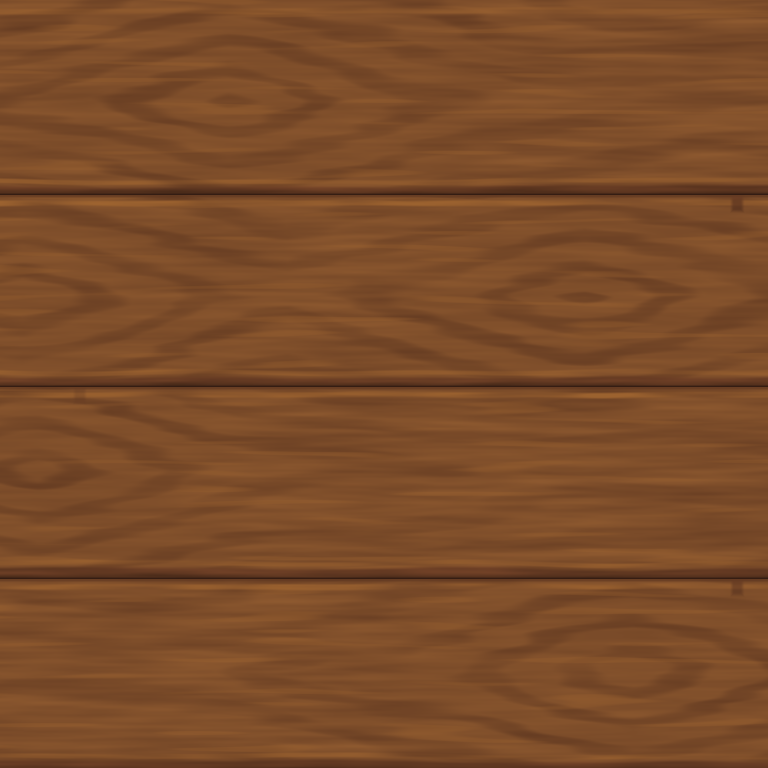
Write a Shadertoy shader that draws this texture.

```glsl
// Four horizontal brown wood planks with knots, streaked grain and bevelled seams.

const float PLANKS = 4.0;
const float SEAM_OFFSET = 0.0040;     // drop of the seams below an even division
const float BEVEL_WIDTH = 0.0140;
const float SEAM_WIDTH = 0.0019;
const float RING_SPACING = 0.040;
const float RING_CONTRAST = 0.48;
const float KNOT_STRETCH = 2.9;       // length of a knot over its height
const float KNOT_REACH = 0.38;        // rings run level beyond this distance

// One entry per plank, top to bottom; positions measured from the plank top.
const vec4 KNOT_X = vec4(0.297, 0.762, 0.050, 0.825);
const vec4 KNOT_Y = vec4(0.128, 0.133, 0.108, 0.121);
const vec4 SIDE_KNOT_X = vec4(-2.0, 0.03, -2.0, -2.0);
const vec4 RING_PHASE = vec4(0.0, 0.0, 0.50, 0.68);
const vec4 NICK_X = vec4(-1.0, 0.960, 0.104, 0.960);
const vec4 NICK_DEPTH = vec4(0.0, 0.75, 0.30, 0.60);

const vec3 GRAIN_DARK = vec3(0.405, 0.240, 0.135);
const vec3 GRAIN_LIGHT = vec3(0.545, 0.342, 0.182);
const vec3 BEVEL_COLOR = vec3(0.350, 0.200, 0.120);
const vec3 SEAM_COLOR = vec3(0.190, 0.105, 0.070);
const vec3 EDGE_LIGHT = vec3(0.640, 0.405, 0.190);

vec2 gradient(vec2 cell) {
    uvec2 n = uvec2(ivec2(cell) + 4096);
    uint h = n.x * 1597334673u ^ n.y * 3812015801u;
    h = (h ^ (h >> 15)) * 2246822519u;
    h ^= h >> 13;
    float angle = float(h & 65535u) * 6.2831853 / 65536.0;
    return vec2(cos(angle), sin(angle));
}

float gradientNoise(vec2 p) {
    vec2 cell = floor(p), f = p - cell;
    vec2 w = f * f * f * (f * (f * 6.0 - 15.0) + 10.0);
    vec2 e = vec2(0.0, 1.0);
    float low = mix(dot(gradient(cell), f), dot(gradient(cell + e.yx), f - e.yx), w.x);
    float high = mix(dot(gradient(cell + e.xy), f - e.xy), dot(gradient(cell + e.yy), f - e.yy), w.x);
    return 1.4 * mix(low, high, w.y);
}

// Pointed oval distance whose lengthwise part levels off far from the knot.
float knotDistance(vec2 q) {
    float along = KNOT_REACH * tanh(abs(q.x) / KNOT_REACH) / KNOT_STRETCH;
    return pow(pow(along, 1.35) + pow(abs(q.y), 1.35), 1.0 / 1.35);
}

// Soft horizontal line of the given half width.
float band(float d, float halfWidth) {
    return 1.0 - smoothstep(0.3 * halfWidth, halfWidth, abs(d));
}

void mainImage(out vec4 fragColor, in vec2 fragCoord) {
    vec2 uv = fragCoord / iResolution.xy;
    float px = 1.0 / iResolution.y;
    float x = uv.x;
    float fromTop = 1.0 - uv.y - SEAM_OFFSET;

    // Plank index and distances to its two edges
    float row = clamp(floor(fromTop * PLANKS), 0.0, PLANKS - 1.0);
    int plank = int(row);
    float below = fromTop - row / PLANKS;
    float above = 1.0 / PLANKS - below;
    vec2 p = vec2(x, below) + row * vec2(7.31, 3.77);

    // Knot rings, bent by slow waves and frayed by fine fibres
    vec2 q = vec2(x - KNOT_X[plank], below - KNOT_Y[plank]);
    float side = x - SIDE_KNOT_X[plank];
    float ringField = min(knotDistance(q), knotDistance(vec2(side, q.y)) + 0.006);
    float far = smoothstep(0.05, 0.40, min(abs(q.x), abs(side)));
    ringField += gradientNoise(p * vec2(3.0, 10.0)) * mix(0.005, 0.030, far);
    ringField += gradientNoise(p * vec2(7.0, 75.0)) * 0.008;
    float wave = cos(6.2831853 * (ringField / RING_SPACING - RING_PHASE[plank]));
    float ring = smoothstep(-0.25, 1.0, wave);
    ring *= 0.85 + 0.5 * gradientNoise(p * vec2(4.0, 18.0));

    // Brush-like streaks along the plank
    float streak = 0.45 * gradientNoise(p * vec2(3.5, 52.0))
                 + 0.45 * gradientNoise(p * vec2(6.0, 105.0))
                 + 0.28 * gradientNoise(p * vec2(14.0, 190.0));
    float fleck = smoothstep(0.28, 0.60, gradientNoise(p * vec2(5.0, 95.0) + 31.0));
    float tone = 0.69 - ring * RING_CONTRAST * mix(1.0, 0.65, far);
    tone += streak * mix(0.36, 0.56, far);
    vec3 color = mix(GRAIN_DARK, GRAIN_LIGHT, clamp(tone, 0.0, 1.05));
    color = mix(color, EDGE_LIGHT, 0.26 * fleck);

    // Worn highlights along both long edges
    float wear = gradientNoise(vec2(x * 7.0, row * 5.3 + 0.4));
    float fineWear = gradientNoise(p * vec2(12.0, 130.0) + 57.0);
    float glint = clamp(0.50 + 0.7 * wear + 0.5 * fineWear, 0.0, 1.0);
    float topGlint = glint * mix(0.45, 0.85, step(0.5, row));
    color = mix(color, EDGE_LIGHT, topGlint * band(below - 0.010 - 0.002 * wear, 0.0055));
    float bevelWidth = BEVEL_WIDTH + 0.006 * gradientNoise(vec2(x * 4.0, row * 3.7 + 20.4));
    color = mix(color, EDGE_LIGHT, 0.60 * glint * band(above - bevelWidth - 0.005, 0.0045));

    // Shadowed bevel, darkening towards the seam
    float bevel = 1.0 - smoothstep(bevelWidth - 0.003 - px, bevelWidth + px, above);
    float shade = 1.12 - 0.24 * smoothstep(0.009, 0.002, above) + 0.30 * streak;
    color = mix(color, BEVEL_COLOR * shade, 0.90 * bevel);
    float lip = smoothstep(0.005, 0.001, below) * step(0.5, row);
    color = mix(color, BEVEL_COLOR, 0.65 * lip);

    // Small dark nicks in the upper edge
    vec2 nick = abs(vec2(x - NICK_X[plank], below - 0.011)) - vec2(0.007, 0.010);
    float nickMask = 1.0 - smoothstep(-0.003, 0.002 + px, max(nick.x, nick.y));
    color = mix(color, BEVEL_COLOR * (1.05 + 0.2 * fineWear), NICK_DEPTH[plank] * nickMask);

    // Thin gap between planks
    float seam = 1.0 - smoothstep(SEAM_WIDTH - px, SEAM_WIDTH + px, above);
    color = mix(color, SEAM_COLOR, 0.9 * seam);

    fragColor = vec4(color, 1.0);
}
```
